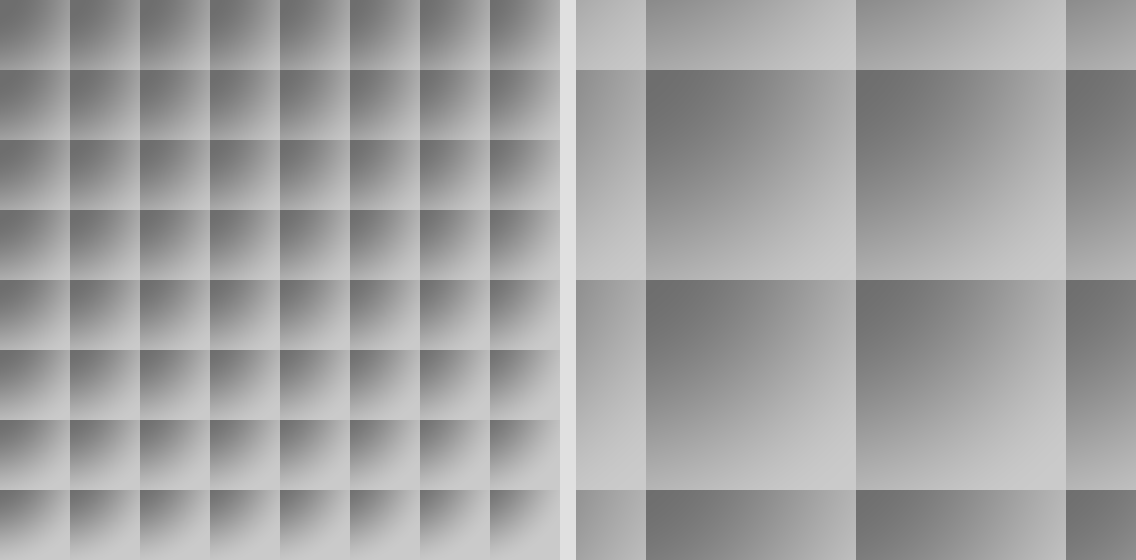
Left, the full canvas; right, a detail of the centre.
A WebGL 1 fragment shader for this pattern:

```glsl
precision highp float;
// An 8 by 8 grid of square tiles, each a soft grey ramp from dark at its upper
// left to light at its lower right. The bands are wide arcs about a point
// outside the tile; that point and the reach drift slowly over the canvas.
uniform vec2 u_resolution;

// Grey level at p, with p in 0..1 and y pointing down.
float tileShade(vec2 p) {
  vec2 local = fract(p * 8.0);
  vec2 arcCentre = vec2(-0.16, -0.11) - vec2(0.24, 0.31) * p;
  float reach = mix(2.03, 1.6, p.y);
  float ramp = smoothstep(0.35, reach, length(local - arcCentre));
  return mix(0.43, 0.792, ramp);
}

void main() {
  // Four samples per pixel smooth the tile borders at any canvas size.
  float grey = 0.0;
  for (int i = 0; i < 2; i++) {
    for (int j = 0; j < 2; j++) {
      vec2 offset = 0.5 * vec2(float(i), float(j)) - 0.25;
      vec2 p = (gl_FragCoord.xy + offset) / u_resolution;
      grey += 0.25 * tileShade(vec2(p.x, 1.0 - p.y));
    }
  }
  gl_FragColor = vec4(vec3(grey), 1.0);
}
```
